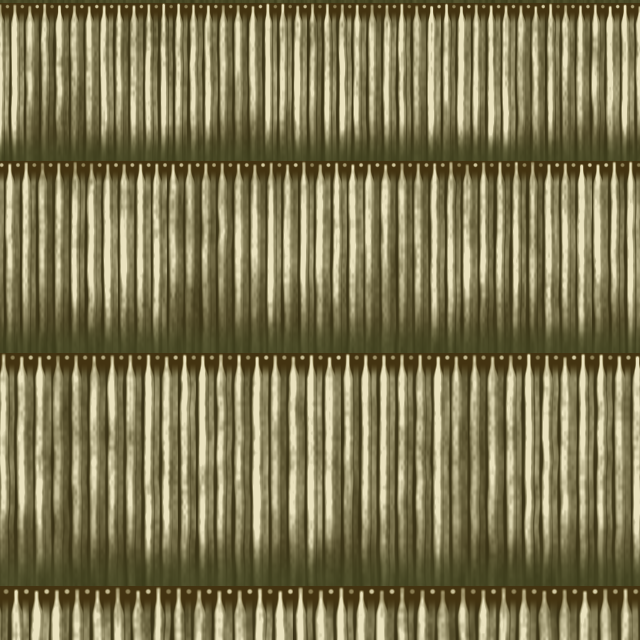
Write a Shadertoy shader that draws this texture.

```glsl
// Stacked rows of worn brass needles: each row is taller and coarser than the one above.
// A geometric series places the rows; every pitch holds a pointed bright ridge, a dull
// lamella and two dark grooves, varied by hashes, streak noise and layered-sine stains.

#define ROW_TOP 0.004      // depth of the first full row below the upper border
#define ROW_HEIGHT 0.247   // height of that row
#define ROW_GROWTH 1.215   // height ratio of successive rows
#define NEEDLES 43.0       // needles across the first full row
#define NEEDLE_LOSS 3.83   // fewer needles in each following row
#define ROW_SHIFT 0.6      // sideways shift per row, in pitches
#define TIP_LENGTH 1.2     // length of the narrow tip, in pitches
#define WEAR 0.35          // strength of streaks and stains
#define DARK vec3(0.17, 0.14, 0.045)
#define LIGHT vec3(0.92, 0.89, 0.75)

float hash(vec2 p) {
    return fract(sin(dot(p, vec2(127.1, 311.7))) * 43758.5);
}

float noise(vec2 p) {
    vec2 i = floor(p), f = fract(p);
    f = f * f * (3.0 - 2.0 * f);
    return mix(mix(hash(i), hash(i + vec2(1, 0)), f.x),
               mix(hash(i + vec2(0, 1)), hash(i + vec2(1, 1)), f.x), f.y);
}

// Broad stains from sines that bend each other
float stains(vec2 p) {
    float sum = 0.0, gain = 0.5;
    for (int i = 0; i < 4; i++) {
        sum += gain * sin(p.x + 1.7 * sin(p.y)) * sin(p.y + 1.3 * cos(p.x));
        p = mat2(1.6, 1.2, -1.2, 1.6) * p + 2.3;
        gain *= 0.6;
    }
    return sum;
}

float bar(float x, float halfWidth, float soft) {
    return 1.0 - smoothstep(halfWidth - soft, halfWidth + soft, abs(x));
}

void mainImage(out vec4 fragColor, in vec2 fragCoord) {
    vec2 uv = fragCoord / iResolution.xy;
    float down = 1.0 - uv.y;

    // Row index, and the position inside the row
    float row = floor(log(1.0 + (down - ROW_TOP) * (ROW_GROWTH - 1.0) / ROW_HEIGHT) / log(ROW_GROWTH));
    float scale = pow(ROW_GROWTH, row);
    float rowEdge = ROW_TOP + ROW_HEIGHT * (scale - 1.0) / (ROW_GROWTH - 1.0);
    float v = (down - rowEdge) / (ROW_HEIGHT * scale);
    float count = NEEDLES - NEEDLE_LOSS * row;
    float depth = (down - rowEdge) * count;
    float soft = max(0.06, 0.75 * count / iResolution.x);

    // Needle index; the ridge is at x = 0 and the cell spans -0.35 to 0.65
    float across = uv.x * count - fract(ROW_SHIFT * row);
    float id = floor(across + 0.35);
    float x = across - id;
    vec2 key = vec2(id, row);
    float vary = hash(key + 3.1), vary2 = hash(key + 17.7);
    x += 0.08 * (noise(vec2(id * 5.3 + row, down * 28.0)) - 0.5) * smoothstep(0.5, 2.0, depth);

    // Wear: long streaks, fine grain and stains
    float streak = noise(vec2(across * 5.0, down * 22.0 + row * 9.0));
    float grain = noise(vec2(across * 7.0, down * 130.0));
    float stain = stains(uv * vec2(11.0, 15.0) + 1.0);
    float wear = 1.0 + WEAR * (1.3 * (streak - 0.5) + 0.8 * (grain - 0.5) + 0.9 * stain);

    // Profile along the needle
    float body = smoothstep(0.45 * TIP_LENGTH, 1.25 * TIP_LENGTH, depth);
    float life = 1.0 - smoothstep(0.4 + 0.3 * vary, 1.02, v);
    float start = smoothstep(0.0, 0.2, depth - 0.18 * vary2);

    // Grooves, then the dull lamella
    float tone = 0.06 + 0.07 * streak * body;
    float lamella = bar(x - 0.46, 0.13 + 0.04 * vary2, soft) * body;
    tone = mix(tone, (0.17 + 0.3 * vary * life + 0.1 * life) * wear, lamella);

    // Ridge: soft shoulder below a bright core
    float halfWidth = mix(0.085, 0.19 + 0.05 * vary2, body) * mix(0.8, 1.0, life);
    float shoulder = bar(x - 0.03 * body, halfWidth + 0.06 * body, soft) * start;
    float core = bar(x + 0.02 * body, halfWidth * 0.72, soft + 0.03) * start;
    tone = mix(tone, mix(0.18, 0.48, life) * wear, shoulder);
    tone = mix(tone, mix(0.24, 0.8 + 0.35 * vary, life) * wear, core);

    // Small bead between tips, and the murky foot of the row
    float bead = 1.0 - smoothstep(0.05, 0.05 + 2.0 * soft, length(vec2(x - 0.5, depth - 0.27)));
    tone = mix(tone, 0.45 + 0.45 * vary2, bead);
    float foot = smoothstep(0.8, 1.0, v);
    tone = mix(tone, 0.14 + 0.08 * streak, 0.6 * foot);

    // Tone to brass, browner at the tips and greener at the foot
    tone = clamp(tone, 0.0, 1.0);
    vec3 color = mix(DARK, LIGHT, vec3(tone, tone, pow(tone, 1.13)));
    float header = (1.0 - body) * (1.0 - tone);
    color += header * vec3(0.05, 0.015, -0.01) + foot * vec3(-0.02, 0.01, 0.0);
    fragColor = vec4(color, 1.0);
}
```
